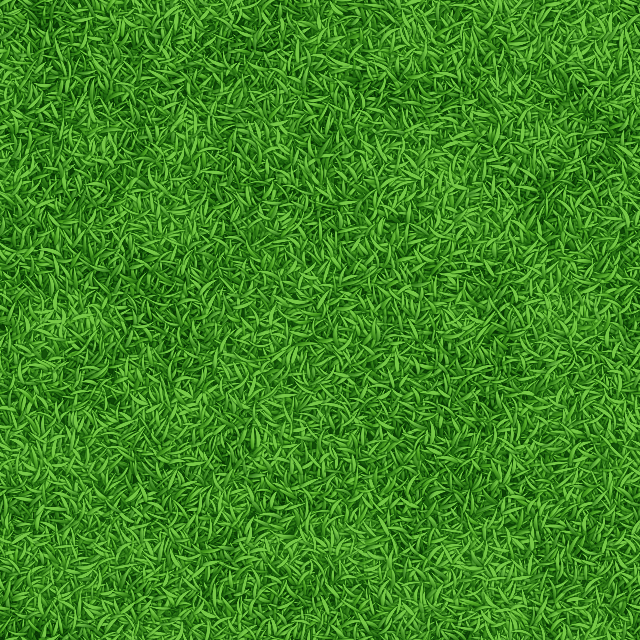
This texture is drawn by a WebGL 1 fragment shader. Its source:

```glsl
precision highp float;
uniform vec2 u_resolution;

// Colours from shaded soil gap to sunlit tip
const vec3 DEEP  = vec3(0.02, 0.19, 0.01);
const vec3 DARK  = vec3(0.09, 0.35, 0.04);
const vec3 MID   = vec3(0.18, 0.47, 0.08);
const vec3 LEAF  = vec3(0.30, 0.63, 0.12);
const vec3 PALE  = vec3(0.32, 0.60, 0.21);
const vec3 LIGHT = vec3(0.47, 0.79, 0.28);

// Layout, in units of the canvas
const int   LAYERS = 11;
const float CELLS = 46.0;
const float PATCHES = 14.0;
const float LENGTH_MIN = 0.026;
const float LENGTH_MAX = 0.042;
const float HALF_WIDTH_MIN = 0.0015;
const float HALF_WIDTH_MAX = 0.0031;
const float BEND = 0.16;
const float SPREAD = 1.5;
const float EDGE = 0.0007;

// Shading
const float TONE_LOW = 0.28;
const float TONE_HIGH = 0.72;
const float TONE_VARIETY = 0.36;
const float TIP_GAIN = 0.50;
const float SIDE_GAIN = 0.10;
const float SHADOW_SIZE = 0.0036;
const float SHADOW_DEPTH = 0.44;
const float PATCH_GAIN = 0.20;
const float CONTRAST = 1.28;
const float LIFT = 0.05;

vec4 hash4(vec3 p) {
  vec4 q = fract(p.xyzx * vec4(0.1031, 0.1030, 0.0973, 0.1099));
  q += dot(q, q.wzxy + 33.33);
  return fract((q.xxyz + q.yzzw) * q.zywx);
}

float patchCorner(vec2 cell) {
  return hash4(vec3(mod(cell, PATCHES), 311.0)).x;
}

// Value noise that wraps at the canvas border
float patchNoise(vec2 uv) {
  vec2 p = uv * PATCHES;
  vec2 i = floor(p);
  vec2 f = fract(p);
  f = f * f * (3.0 - 2.0 * f);
  float low = mix(patchCorner(i), patchCorner(i + vec2(1.0, 0.0)), f.x);
  float high = mix(patchCorner(i + vec2(0.0, 1.0)), patchCorner(i + 1.0), f.x);
  return mix(low, high, f.y);
}

// Lays one curved blade over turf, which holds tone and paleness
vec2 addBlade(vec2 turf, vec2 offset, vec4 shape, vec2 tint, float depth, float edge) {
  float bladeLength = mix(LENGTH_MIN, LENGTH_MAX, shape.x);
  float halfWidth = mix(HALF_WIDTH_MIN, HALF_WIDTH_MAX, shape.y);
  float bend = BEND * (2.0 * shape.z - 1.0);
  float lean = SPREAD * (2.0 * shape.w - 1.0);

  // Along runs from root to tip, across is measured from the curved midrib
  vec2 tipward = vec2(sin(lean), cos(lean));
  float along = dot(offset, tipward) / bladeLength + 0.5;
  if (along <= 0.0 || along >= 1.0) return turf;
  float s = 2.0 * along - 1.0;
  float across = dot(offset, vec2(tipward.y, -tipward.x));
  across -= bend * bladeLength * (s * s - 0.5);
  across /= sqrt(1.0 + 16.0 * bend * bend * s * s);

  float width = halfWidth * 2.88 * pow(along, 0.6) * (1.0 - along);
  float ends = smoothstep(0.0, 0.1, along) * smoothstep(0.0, 0.06, 1.0 - along);
  float dist = abs(across) - width;
  float cover = ends * (1.0 - smoothstep(-edge, edge, dist));
  float shadow = ends * (1.0 - smoothstep(0.0, SHADOW_SIZE, dist));

  float side = clamp(across / max(width, edge), -1.0, 1.0);
  float tone = mix(TONE_LOW, TONE_HIGH, depth) + TONE_VARIETY * (tint.x - 0.5);
  tone += TIP_GAIN * (along - 0.42) + SIDE_GAIN * side;
  turf.x *= 1.0 - SHADOW_DEPTH * shadow;
  return mix(turf, vec2(tone, tint.y), cover);
}

vec3 grassColor(float tone, float paleness) {
  float t = clamp(tone, 0.0, 1.0) * 4.0;
  vec3 color = mix(DEEP, DARK, clamp(t, 0.0, 1.0));
  color = mix(color, MID, clamp(t - 1.0, 0.0, 1.0));
  color = mix(color, mix(LEAF, PALE, paleness), clamp(t - 2.0, 0.0, 1.0));
  return mix(color, LIGHT, clamp(t - 3.0, 0.0, 1.0));
}

void main() {
  vec2 uv = gl_FragCoord.xy / u_resolution;
  float edge = max(EDGE, 0.55 / min(u_resolution.x, u_resolution.y));
  vec2 turf = vec2(0.1, 0.0);

  // Stack the layers from the ground up
  for (int layer = 0; layer < LAYERS; layer++) {
    float level = float(layer);
    float depth = level / float(LAYERS - 1);
    vec2 p = uv * CELLS + fract(level * vec2(0.618, 0.382));
    vec2 home = floor(p);
    for (int j = -1; j <= 1; j++) {
      for (int i = -1; i <= 1; i++) {
        vec2 cell = home + vec2(float(i), float(j));
        vec3 seed = vec3(mod(cell, CELLS), level * 17.0 + 5.0);
        vec4 place = hash4(seed);
        vec4 shape = hash4(seed + vec3(59.0, 83.0, 7.0));
        vec2 offset = (p - cell - place.xy) / CELLS;
        turf = addBlade(turf, offset, shape, place.zw, depth, edge);
      }
    }
  }

  float tone = CONTRAST * turf.x + LIFT + PATCH_GAIN * (patchNoise(uv) - 0.5);
  gl_FragColor = vec4(grassColor(tone, turf.y), 1.0);
}
```
